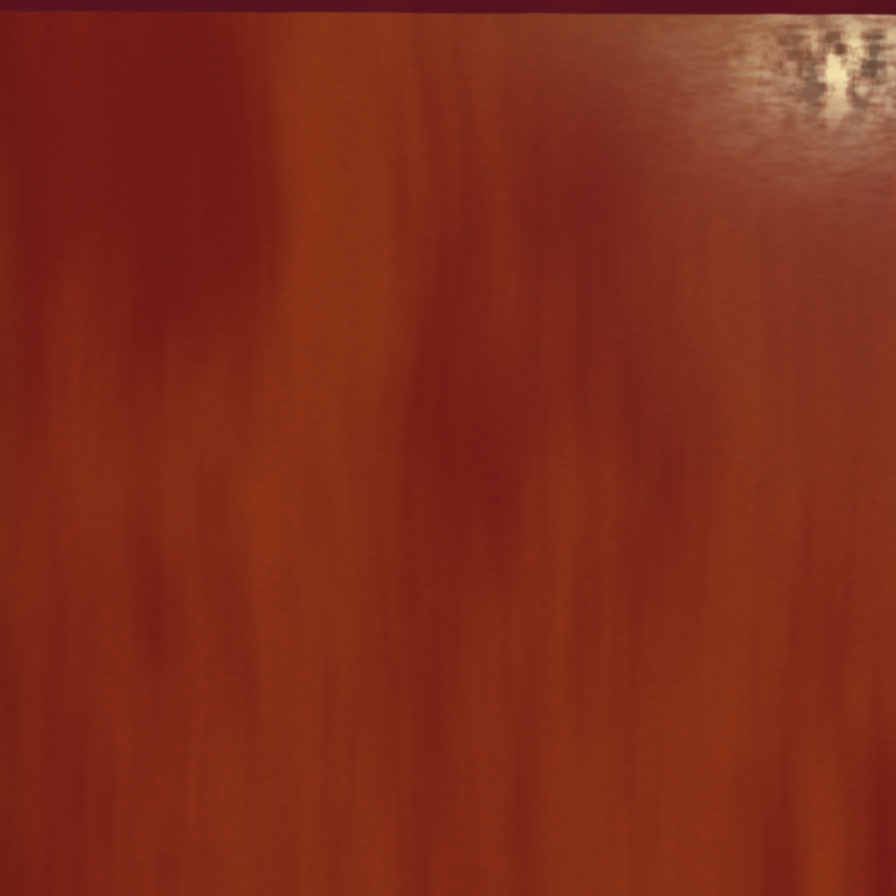
This texture is drawn by a Shadertoy shader. Its source:

```glsl
float hash(vec2 p) {
    vec3 q = fract(vec3(p.xyx) * 0.1031);
    q += dot(q, q.yzx + 33.33);
    return fract((q.x + q.y) * q.z);
}

float noise(vec2 p) {
    vec2 cell = floor(p), f = fract(p);
    f = f * f * (3.0 - 2.0 * f);
    return mix(mix(hash(cell), hash(cell + vec2(1, 0)), f.x),
               mix(hash(cell + vec2(0, 1)), hash(cell + vec2(1, 1)), f.x), f.y);
}

float fbm(vec2 p) {
    float sum = 0.0, amplitude = 0.5;
    for (int i = 0; i < 4; i++) {
        sum += amplitude * noise(p);
        p = p * 2.03 + 17.7;
        amplitude *= 0.5;
    }
    return sum / 0.9375;
}

// Soft elliptical falloff around a point
float glow(vec2 p, vec2 center, vec2 radius) {
    vec2 d = (p - center) / radius;
    return exp(-dot(d, d));
}

// Varnished wood: broad clouds stretched along the vertical grain
vec3 stainedWood(vec2 uv) {
    vec2 bent = uv + vec2(0.03 * (noise(uv * 4.0 + 5.0) - 0.5), 0.0);
    float clouds = fbm(bent * vec2(5.5, 2.2) + 3.0);
    float streaks = fbm(bent * vec2(24.0, 2.6) + 41.0);
    float fibres = noise(bent * vec2(95.0, 7.0) + 9.0);
    float tone = 0.48 + 1.35 * (clouds - 0.5) + 0.5 * (streaks - 0.5) + 0.12 * (fibres - 0.5);
    tone += 0.22 * (smoothstep(0.0, 0.45, uv.x) - 0.6);
    vec3 wood = mix(vec3(0.455, 0.105, 0.085), vec3(0.535, 0.195, 0.085), smoothstep(0.0, 1.0, tone));
    wood *= 1.0 + 0.07 * (streaks - 0.5);
    return wood * mix(0.94, 1.0, smoothstep(0.0, 0.06, uv.x));
}

void mainImage(out vec4 fragColor, in vec2 fragCoord) {
    vec2 uv = fragCoord / iResolution.xy;
    vec3 color = stainedWood(uv);

    // Hazy sheen spreading from the upper right corner
    float haze = glow(uv, vec2(1.0, 0.9), vec2(0.34, 0.42));
    color = mix(color, vec3(0.52, 0.27, 0.21), 0.5 * haze);
    float topSheen = glow(uv, vec2(0.86, 1.0), vec2(0.34, 0.1));
    color = mix(color, vec3(0.56, 0.34, 0.19), 0.6 * topSheen);

    // Reflection broken up by fine ripples across the grain
    float ripples = noise(uv * vec2(48.0, 170.0)) * 0.6 + noise(uv * vec2(110.0, 240.0) + 31.0) * 0.4;
    float patches = fbm(uv * vec2(16.0, 20.0) + 7.0);
    float glare = glow(uv, vec2(0.97, 0.935), vec2(0.18, 0.115));
    glare *= 0.8 + 0.75 * (ripples - 0.5) + 0.5 * (patches - 0.5);
    color = mix(color, vec3(0.72, 0.59, 0.48), clamp(glare, 0.0, 1.0));

    // Bright upright glints in the core of the reflection
    float core = glow(uv, vec2(0.955, 0.925), vec2(0.09, 0.05));
    float glints = fbm(uv * vec2(44.0, 24.0) + 13.0) + 0.2 * (ripples - 0.5);
    color = mix(color, vec3(0.96, 0.89, 0.68), core * smoothstep(0.36, 0.68, glints));
    color *= 1.0 - 0.35 * core * smoothstep(0.42, 0.25, glints);

    // Faint woven surface grain
    float grain = noise(uv * vec2(130.0, 260.0) + 71.0) - 0.5;
    color *= 1.0 + 0.045 * grain;

    // Dark band along the upper edge
    float edge = 0.987 - 0.004 * uv.x + 0.001 * noise(uv * vec2(30.0, 1.0));
    vec3 band = vec3(0.34, 0.075, 0.115) * (0.95 + 0.1 * noise(uv * vec2(14.0, 40.0)));
    color = mix(color, band, smoothstep(edge - 0.002, edge + 0.002, uv.y));

    fragColor = vec4(color, 1.0);
}
```
